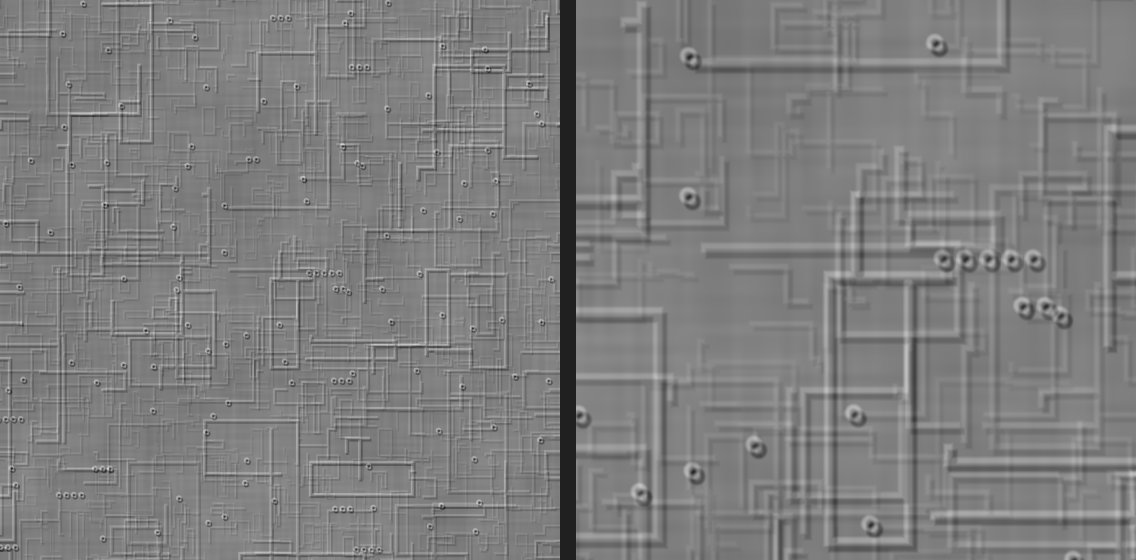
Left, the full canvas; right, a detail of the centre.
This texture is drawn by a Shadertoy shader. Its source:

```glsl
// Embossed grey circuit board: raised traces at several scales with small drilled pads.
#define BASE_GREY 0.5
#define CONTRAST 0.15
#define EMBOSS vec2(0.0014, -0.0018)
#define EDGE 0.0013
#define TRACE_STEPS 6
#define SNAP 24.0
#define PAD_CELL 0.08
#define PAD_RADIUS 0.0036
#define PAD_PITCH 0.0135
#define PAD_CHANCE 0.7
#define PATCH_SHADE 0.045
#define WEAVE_SHADE 0.03

// Integer hash giving three values in 0..1
vec3 hash3(ivec3 key) {
    uvec3 v = uvec3(key) * 1664525u + 1013904223u;
    v.x += v.y * v.z; v.y += v.z * v.x; v.z += v.x * v.y;
    v ^= v >> 16u;
    v.x += v.y * v.z; v.y += v.z * v.x; v.z += v.x * v.y;
    return vec3(v >> 8u) / 16777216.0;
}

// Smooth value noise in -0.5..0.5
float noise(vec2 p, int seed) {
    ivec2 c = ivec2(floor(p));
    vec2 f = fract(p);
    f = f * f * (3.0 - 2.0 * f);
    float low = mix(hash3(ivec3(c, seed)).x, hash3(ivec3(c + ivec2(1, 0), seed)).x, f.x);
    float high = mix(hash3(ivec3(c + ivec2(0, 1), seed)).x, hash3(ivec3(c + 1, seed)).x, f.x);
    return mix(low, high, f.y) - 0.5;
}

float ridge(float dist, float halfWidth, float soft) {
    return 1.0 - smoothstep(halfWidth - soft, halfWidth + soft, dist);
}

// Distance to an axis-aligned segment with square ends
float segmentDist(vec2 p, vec2 a, vec2 b) {
    vec2 q = abs(p - 0.5 * (a + b)) - 0.5 * abs(b - a);
    return max(q.x, q.y);
}

// Height difference across the light direction for one layer of right-angled paths
float traces(vec2 p, float cell, float halfWidth, float soft, int seed) {
    ivec2 home = ivec2(floor(p / cell));
    vec2 lit = p + EMBOSS, shade = p - EMBOSS;
    vec2 height = vec2(0.0);
    for (int j = -1; j <= 1; j++)
    for (int i = -1; i <= 1; i++) {
        ivec2 id = home + ivec2(i, j);
        vec3 r = hash3(ivec3(id, seed));
        vec2 start = floor(r.xy * SNAP) / SNAP;
        vec2 node = start;
        float level = mix(0.5, 1.0, fract(r.z * 7.0));
        int steps = 3 + int(r.z * float(TRACE_STEPS - 2));
        bool horizontal = fract(r.z * 31.0) < 0.5;
        for (int k = 0; k < steps; k++) {
            // Alternate runs; short and long reaches are mixed
            vec3 turn = hash3(ivec3(id, seed + 17 + k));
            float reach = (turn.x * 2.0 - 1.0) * (turn.y < 0.35 ? 0.3 : 0.95);
            reach = floor(reach * SNAP) / SNAP;
            vec2 next = horizontal ? vec2(start.x + reach, node.y)
                                   : vec2(node.x, start.y + reach);
            vec2 a = (vec2(id) + node) * cell, b = (vec2(id) + next) * cell;
            vec2 h = vec2(ridge(segmentDist(lit, a, b), halfWidth, soft),
                          ridge(segmentDist(shade, a, b), halfWidth, soft));
            height = max(height, h * level);
            node = next;
            horizontal = !horizontal;
        }
    }
    return height.x - height.y;
}

// Shading of scattered pads and short rows: embossed rim with a dark hole
float pads(vec2 p, float soft) {
    ivec2 home = ivec2(floor(p / PAD_CELL));
    vec3 layer = vec3(0.0);
    for (int j = -1; j <= 1; j++)
    for (int i = -1; i <= 1; i++) {
        ivec2 id = home + ivec2(i, j);
        vec3 r = hash3(ivec3(id, 901));
        vec3 kind = hash3(ivec3(id, 902));
        if (kind.x > PAD_CHANCE) continue;
        float extra = kind.y < 0.1 ? floor(1.0 + kind.z * 4.0) : 0.0;
        vec2 q = p - (vec2(id) + r.xy) * PAD_CELL;
        q.x -= PAD_PITCH * clamp(floor(q.x / PAD_PITCH + 0.5), 0.0, extra);
        vec2 rim = abs(vec2(length(q + EMBOSS), length(q - EMBOSS)) - PAD_RADIUS);
        layer = max(layer, vec3(ridge(rim.x, 0.0014, soft), ridge(rim.y, 0.0014, soft),
                                ridge(length(q), 0.0018, soft)));
    }
    return layer.x - layer.y - 0.9 * layer.z;
}

// Faint uneven board tone: broad patches and a fine crossed weave
float boardTone(vec2 p) {
    float patches = noise(p * 9.0, 11) + 0.7 * noise(p * 22.0, 12);
    float weave = noise(p * vec2(14.0, 170.0), 13) + noise(p * vec2(170.0, 14.0), 14);
    return PATCH_SHADE * patches + WEAVE_SHADE * weave;
}

void mainImage(out vec4 fragColor, in vec2 fragCoord) {
    vec2 p = fragCoord / iResolution.y;
    float soft = max(EDGE, 0.6 / iResolution.y);

    // Main traces, then finer and fainter wiring
    float relief = traces(p, 0.23, 0.0028, soft, 100);
    relief += traces(p + 0.37, 0.19, 0.0026, soft, 200);
    relief += 0.65 * traces(p + 0.13, 0.1, 0.0019, soft, 300);
    relief += 0.45 * traces(p + 0.71, 0.07, 0.0015, soft, 400);
    relief += 0.33 * traces(p + 0.29, 0.05, 0.0012, soft, 500);
    relief += 1.2 * pads(p, soft);

    float grey = clamp(BASE_GREY + CONTRAST * relief + boardTone(p), 0.15, 0.85);
    fragColor = vec4(vec3(grey), 1.0);
}
```
